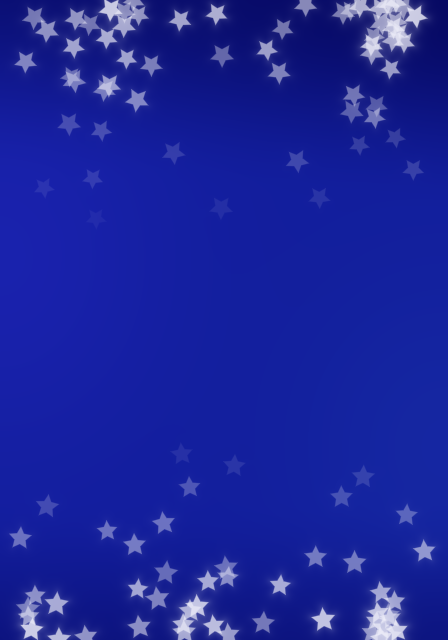
Reproduce this background procedurally as a WebGL 1 fragment shader.

```glsl
precision highp float;

uniform vec2 u_resolution;

const int MAX_STARS = 64;
const vec3 ROYAL_BLUE = vec3(0.070, 0.115, 0.610);
const vec3 VIOLET_BLUE = vec3(0.105, 0.135, 0.690);
const vec3 SOFT_BLUE = vec3(0.085, 0.160, 0.640);
const vec3 NIGHT_BLUE = vec3(0.025, 0.035, 0.390);
const vec3 STAR_WHITE = vec3(0.930, 0.930, 0.975);

float hash(float seed, float salt) {
  vec3 v = fract(vec3(seed, salt, seed + salt) * vec3(0.1031, 0.1030, 0.0973));
  v += dot(v, v.yzx + 33.33);
  return fract((v.x + v.y) * v.z);
}

float glow(vec2 uv, vec2 center, vec2 spread) {
  vec2 d = (uv - center) / spread;
  return exp(-dot(d, d));
}

vec2 rotate(vec2 p, float angle) {
  float c = cos(angle);
  float s = sin(angle);
  return vec2(c * p.x - s * p.y, s * p.x + c * p.y);
}

// Signed distance to a five-pointed star with one point up
float starDistance(vec2 p, float radius, float innerRatio) {
  vec2 k1 = vec2(0.80902, -0.58779);
  vec2 k2 = vec2(-k1.x, k1.y);
  p.x = abs(p.x);
  p -= 2.0 * max(dot(k1, p), 0.0) * k1;
  p -= 2.0 * max(dot(k2, p), 0.0) * k2;
  p.x = abs(p.x);
  p.y -= radius;
  vec2 edge = innerRatio * vec2(-k1.y, k1.x) - vec2(0.0, 1.0);
  float t = clamp(dot(p, edge) / dot(edge, edge), 0.0, radius);
  return length(p - edge * t) * sign(p.y * edge.x - p.x * edge.y);
}

vec3 backdrop(vec2 uv) {
  vec3 color = ROYAL_BLUE;
  color = mix(color, VIOLET_BLUE, 0.85 * glow(uv, vec2(0.0, 0.60), vec2(0.38, 0.32)));
  color = mix(color, SOFT_BLUE, 0.80 * glow(uv, vec2(1.0, 0.30), vec2(0.35, 0.28)));
  // Dark top, deepest at the right, and a lighter shade along the foot
  float topShade = smoothstep(0.70, 1.02, uv.y + 0.06 * (uv.x - 0.5));
  float footShade = smoothstep(0.22, -0.05, uv.y);
  color = mix(color, NIGHT_BLUE, topShade * mix(0.75, 1.0, uv.x));
  return mix(color, NIGHT_BLUE, 0.55 * footShade);
}

// Scatters stars upward from y = 0, thinning and fading with depth.
// clump holds the first cluster position, cluster spacing and pull.
vec3 starBand(vec3 color, vec2 p, float aspect, float count, float reach,
              vec3 clump, float salt, float blur) {
  for (int i = 0; i < MAX_STARS; i++) {
    float id = float(i);
    if (id >= count) break;

    float rank = (id + 0.5) / count;
    float depth = reach * (0.3 * rank + 0.7 * pow(rank, 4.0));
    float x = hash(id + 1.0, salt);
    x -= clump.z * sin(6.28319 * (x - clump.x) / clump.y);

    float tilt = 0.3 * (hash(id + 1.0, salt + 7.0) - 0.5);
    float radius = mix(0.0165, 0.0195, hash(id + 1.0, salt + 13.0));
    float strength = mix(0.88, 0.08, smoothstep(0.0, 0.35, depth));
    strength *= mix(0.5, 1.0, hash(id + 1.0, salt + 19.0));

    vec2 local = rotate(p - vec2(x * aspect, depth), tilt);
    float d = starDistance(local, radius, 0.5);
    float fill = smoothstep(blur, -blur, d);
    float halo = 0.28 * strength * exp(-max(d, 0.0) / 0.006);
    color = mix(color, STAR_WHITE, strength * mix(halo, 1.0, fill));
  }
  return color;
}

void main() {
  vec2 uv = gl_FragCoord.xy / u_resolution;
  float aspect = u_resolution.x / u_resolution.y;
  vec2 p = vec2(uv.x * aspect, uv.y);
  vec2 flipped = vec2(p.x, 1.0 - p.y);
  float blur = max(0.0012, 0.8 / u_resolution.y);

  vec3 color = backdrop(uv);
  color = starBand(color, flipped, aspect, 62.0, 0.35, vec3(0.20, 0.65, 0.06), 3.0, blur);
  color = starBand(color, p, aspect, 48.0, 0.30, vec3(0.07, 0.39, 0.03), 41.0, blur);
  gl_FragColor = vec4(color, 1.0);
}
```
